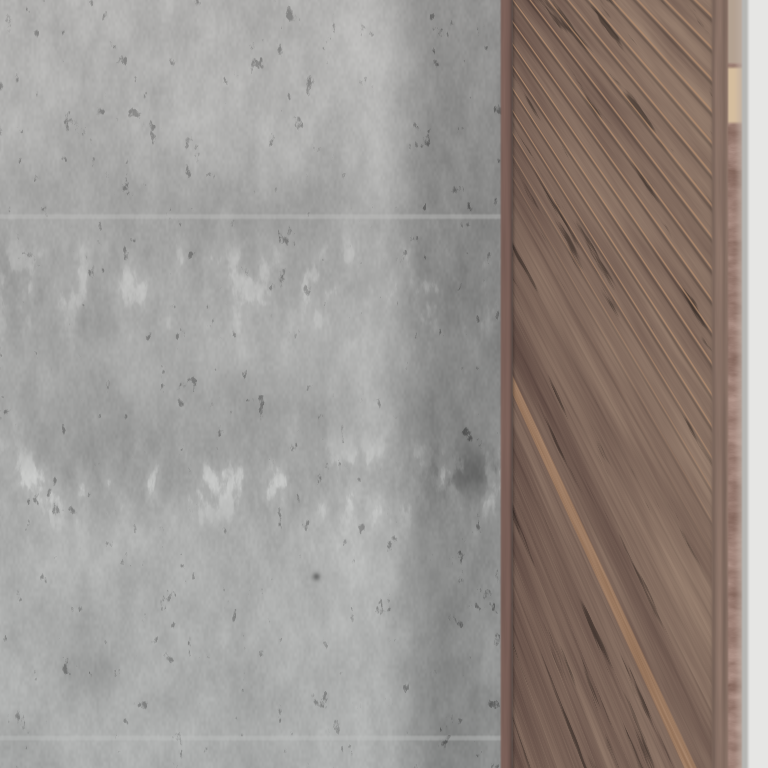
Write a WebGL 2 fragment shader that draws this texture.

```glsl
#version 300 es
precision highp float;
uniform vec2 u_resolution;
out vec4 fragColor;

float hash(vec2 p) {
  vec3 q = fract(vec3(p.xyx) * 0.1031);
  q += dot(q, q.yzx + 33.33);
  return fract((q.x + q.y) * q.z);
}

float noise(vec2 p) {
  vec2 i = floor(p), f = fract(p);
  f = f * f * (3.0 - 2.0 * f);
  return mix(mix(hash(i), hash(i + vec2(1, 0)), f.x),
             mix(hash(i + vec2(0, 1)), hash(i + vec2(1, 1)), f.x), f.y);
}

float fbm(vec2 p) {
  float sum = 0.0, amp = 0.5;
  for (int i = 0; i < 5; i++) {
    sum += amp * noise(p);
    p = mat2(1.6, 1.2, -1.2, 1.6) * p + 17.3;
    amp *= 0.5;
  }
  return sum;
}

float bell(float x, float center, float width) {
  float d = (x - center) / width;
  return exp(-d * d);
}

float band(float x, float a, float b, float soft) {
  return smoothstep(a - soft, a + soft, x) * (1.0 - smoothstep(b - soft, b + soft, x));
}

vec3 concrete(vec2 p, float soft) {
  float cloud = fbm(p * vec2(9.0, 7.0)) - 0.48;
  float streak = fbm(p * vec2(55.0, 24.0) + 40.0) - 0.48;
  float speck = noise(p * vec2(330.0, 190.0)) - 0.5;
  float light = 0.655 + 0.025 * smoothstep(0.7, 0.9, p.y);

  // broad shading: soft shadow at the right, paler column beside it
  float shade = smoothstep(0.49, 0.58, p.x + 0.05 * cloud);
  light -= shade * mix(0.125, 0.15, bell(p.y, 0.66, 0.2));
  light += 0.03 * bell(p.x, 0.48, 0.035) + 0.025 * bell(p.x, 0.64, 0.03);
  light -= 0.07 * bell(p.x, 0.0, 0.04) * bell(p.y, 0.63, 0.06);
  light -= 0.025 * bell(p.y, 0.44, 0.07);

  // mottling, weathered rows and pits
  float rows = bell(p.y, 0.37, 0.045) + 0.6 * bell(p.y, 0.63, 0.06);
  light += 0.12 * cloud + (0.09 + 0.08 * rows) * streak + 0.03 * speck;
  light += 0.08 * rows * smoothstep(0.1, 0.24, streak);
  float pits = smoothstep(0.71, 0.82, fbm(p * vec2(85.0, 48.0) + 9.0));
  light -= 0.16 * pits;
  light -= 0.09 * bell(p.y, 0.385, 0.03) * bell(p.x, 0.61, 0.055) * smoothstep(-0.06, 0.1, -streak);
  light -= 0.25 * bell(length(p - vec2(0.412, 0.249)), 0.0, 0.005);

  // pale joints between slabs
  float joint = band(p.y, 0.715, 0.721, soft + 0.001) + band(p.y, 0.036, 0.042, soft + 0.001);
  light = mix(light, 0.5 * light + 0.38, 0.75 * joint);
  vec3 tint = mix(vec3(0.995, 1.005, 1.0), vec3(1.003, 1.0, 0.992), p.y);
  return light * tint;
}

// height on the panel's left side of the fanned board line through p
float boardLine(vec2 p, float left) {
  float dx = p.x - left;
  return (1.0 - p.y - 1.35 * dx) / (1.0 + 1.6 * dx);
}

vec3 boards(vec2 p, float soft) {
  float line = boardLine(p, 0.668);
  float along = p.x - 0.668;
  float pitch = 0.029;
  float id = floor(line / pitch), cell = fract(line / pitch);
  float grain = fbm(vec2(line * 42.0, along * 9.0 + 3.0)) - 0.48;
  float fine = fbm(vec2(line * 190.0, along * 24.0)) - 0.48;

  vec3 dark = vec3(0.39, 0.31, 0.28), pale = vec3(0.57, 0.48, 0.42);
  float tone = 0.56 + 0.9 * grain + 0.45 * fine + 0.18 * (hash(vec2(id, 7.0)) - 0.5);
  tone += 0.2 * smoothstep(0.05, 0.25, along) - 0.22 * bell(along, 0.0, 0.035);
  tone -= 0.25 * bell(line, 0.45, 0.04) + 0.12 * smoothstep(0.5, 0.65, line);
  vec3 col = mix(dark, pale, clamp(tone, -0.2, 1.15));
  float knots = smoothstep(0.66, 0.8, fbm(vec2(line * 50.0, along * 17.0 + 30.0)));
  col *= 1.0 - 0.35 * knots;

  // grooves catch light on top and fade further down
  float groove = 1.0 - smoothstep(0.0, 0.0016 + soft, min(cell, 1.0 - cell) * pitch);
  float under = bell(cell, 0.14, 0.08);
  float fade = 1.0 - smoothstep(0.1, 0.3, line);
  col *= 1.0 - 0.2 * under * (0.25 + 0.75 * fade);
  col = mix(col, vec3(0.70, 0.55, 0.43), groove * fade * 0.75);

  // single honey coloured inlay
  float inlay = band(line, 0.49, 0.515, soft + 0.002);
  return mix(col, vec3(0.64, 0.50, 0.39) + 0.15 * fine, 0.8 * inlay);
}

vec3 frameWood(vec2 p, vec3 base) {
  return base * (0.93 + 0.16 * fbm(p * vec2(160.0, 9.0)));
}

vec3 sideStrip(vec2 p, float soft) {
  float grain = fbm(p * vec2(30.0, 75.0)) - 0.48;
  vec3 col = vec3(0.59, 0.48, 0.44) + 0.3 * grain;
  col = mix(col, vec3(0.70, 0.63, 0.57), smoothstep(0.915, 0.92, p.y));
  col = mix(col, vec3(0.83, 0.74, 0.62), band(p.y, 0.84, 0.912, soft + 0.002));
  return mix(col, vec3(0.74, 0.68, 0.64), 0.6 * smoothstep(0.955, 0.966, p.x));
}

void main() {
  vec2 p = gl_FragCoord.xy / u_resolution;
  float soft = 0.7 / min(u_resolution.x, u_resolution.y);
  float edge = soft + 0.001;

  vec3 col = concrete(p, soft);
  col = mix(col, boards(p, soft), smoothstep(0.667 - edge, 0.667 + edge, p.x));

  // upright frames with their shadow lines
  vec3 leftFrame = frameWood(p, vec3(0.47, 0.37, 0.34));
  col = mix(col, leftFrame, band(p.x, 0.652, 0.667, edge));
  col *= 1.0 - 0.25 * bell(p.x, 0.667, 0.003);
  vec3 rightFrame = frameWood(p, vec3(0.54, 0.45, 0.405));
  col = mix(col, rightFrame, smoothstep(0.927 - edge, 0.927 + edge, p.x));
  col *= 1.0 - 0.13 * bell(p.x, 0.929, 0.003) - 0.1 * bell(p.x, 0.943, 0.003);

  // narrow strip, grey reveal and white border
  col = mix(col, sideStrip(p, soft), smoothstep(0.948 - edge, 0.948 + edge, p.x));
  col = mix(col, vec3(0.71, 0.71, 0.70), smoothstep(0.966 - edge, 0.966 + edge, p.x));
  col = mix(col, vec3(0.90, 0.90, 0.895), smoothstep(0.971, 0.977, p.x));
  fragColor = vec4(col, 1.0);
}
```
